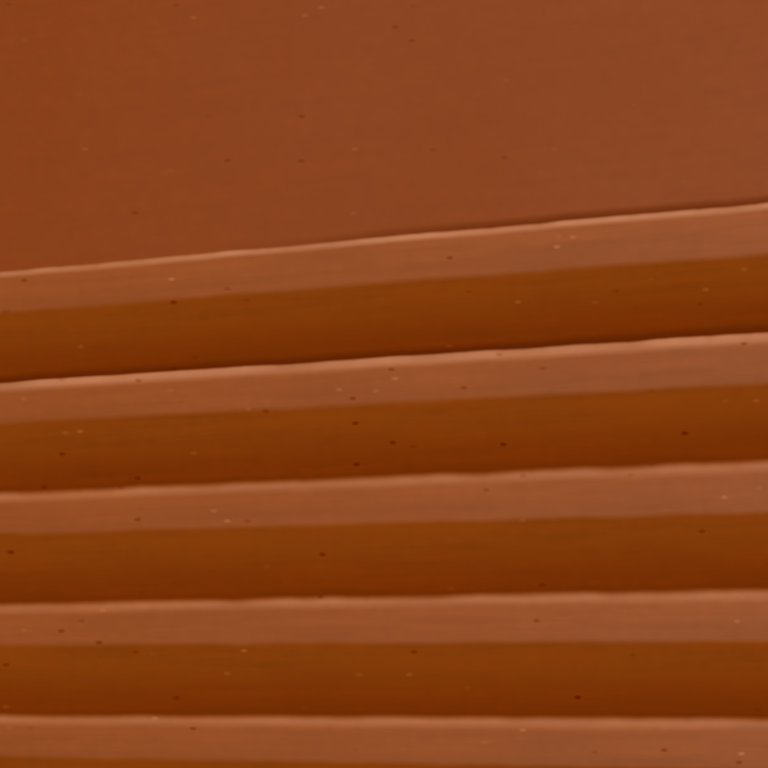
Reproduce this texture procedurally as a Shadertoy shader.

```glsl
// Smooth brown molded panel above five fanned ledges, each with a lit lip and a shaded groove.

const float LEDGE_COUNT = 5.0;
const vec3 PANEL_LEFT = vec3(0.540, 0.255, 0.105);
const vec3 PANEL_RIGHT = vec3(0.555, 0.285, 0.155);
const vec3 LIT_LEFT = vec3(0.580, 0.300, 0.140);
const vec3 LIT_RIGHT = vec3(0.590, 0.325, 0.185);
const vec3 GROOVE = vec3(0.515, 0.235, 0.040);
const vec3 GROOVE_DEEP = vec3(0.460, 0.180, 0.012);
const vec3 CREASE = vec3(0.350, 0.120, 0.010);
const vec3 GLINT = vec3(0.750, 0.490, 0.345);

float hash(vec2 p) {
    p = fract(p * vec2(0.1031, 0.1173));
    p += dot(p, p.yx + 33.33);
    return fract((p.x + p.y) * p.x * 17.0);
}

float noise(vec2 p) {
    vec2 cell = floor(p);
    vec2 f = fract(p);
    f = f * f * (3.0 - 2.0 * f);
    float low = mix(hash(cell), hash(cell + vec2(1, 0)), f.x);
    float high = mix(hash(cell + vec2(0, 1)), hash(cell + vec2(1, 1)), f.x);
    return mix(low, high, f.y);
}

float fbm(vec2 p) {
    float sum = 0.0;
    float gain = 0.5;
    for (int i = 0; i < 4; i++) {
        sum += gain * noise(p);
        p = p * 2.03 + 17.1;
        gain *= 0.5;
    }
    return sum / 0.9375;
}

// Sparse raised or pitted dots, positive or negative.
float specks(vec2 uv, float cells) {
    vec2 grid = uv * cells * vec2(0.6, 1.0);
    vec2 cell = floor(grid);
    float pick = hash(cell + 71.0);
    vec2 center = 0.3 + 0.4 * vec2(hash(cell + 13.0), hash(cell + 29.0));
    float dotMask = 1.0 - smoothstep(0.05, 0.28, length(fract(grid) - center));
    return dotMask * step(0.95, pick) * (hash(cell + 43.0) - 0.5);
}

// Distance below the first ledge, measured in ledge spacings.
float ledgeCoord(vec2 uv) {
    float top = mix(0.646, 0.735, uv.x);
    float spacing = mix(0.1445, 0.168, uv.x);
    return (top - uv.y) / spacing;
}

// Paints one ledge over the surface; d runs from its rim at 0 to the next at 1.
vec3 paintLedge(vec3 base, float d, float index, vec2 uv, float soft) {
    float crisp = 1.0 - 0.75 * smoothstep(1.0, 2.0, index);
    float wear = fbm(vec2(uv.x * 16.0, index * 9.0 + 3.0));
    d += (wear - 0.5) * 0.022;

    // Dark crease just above the rim
    float side = index < 0.5 ? smoothstep(0.2, 0.75, uv.x) * 0.55 : 0.75 * crisp;
    float crease = smoothstep(-0.09, -0.01, d) * side;
    vec3 color = mix(base, CREASE, crease);

    // Lit face, then the groove darkening toward the next rim
    vec3 lit = mix(LIT_LEFT, LIT_RIGHT, uv.x);
    lit *= 1.03 - 0.16 * clamp(d, 0.0, 0.45);
    float blur = max(soft, mix(0.045, 0.018, crisp));
    color = mix(color, lit, smoothstep(-blur, blur, d));
    vec3 groove = mix(GROOVE, GROOVE_DEEP, smoothstep(0.45, 1.0, d));
    float faceWidth = mix(0.365, 0.395, uv.x);
    color = mix(color, groove, smoothstep(faceWidth - 0.035, faceWidth + 0.035, d));

    // Broken highlight along the rim
    float width = index < 0.5 ? 0.055 : 0.085;
    float rim = smoothstep(-blur, blur, d) * (1.0 - smoothstep(width * 0.4, width * 1.3, d));
    float shine = mix(0.35, 0.85, crisp) * mix(0.55, 1.25, wear);
    return mix(color, GLINT, clamp(rim * shine, 0.0, 1.0));
}

void mainImage(out vec4 fragColor, in vec2 fragCoord) {
    vec2 uv = fragCoord / iResolution.xy;
    float p = ledgeCoord(uv);
    float soft = 6.0 / iResolution.y;

    // Flat panel with broad tonal drift
    float drift = fbm(uv * vec2(3.0, 2.5) + 5.0) - 0.5;
    vec3 color = mix(PANEL_LEFT, PANEL_RIGHT, clamp(uv.x + drift * 0.7, 0.0, 1.0));

    for (float i = 0.0; i < LEDGE_COUNT; i++) {
        color = paintLedge(color, p - i, i, uv, soft);
    }

    // Streaks along the ledges, fine mottling and small blemishes
    float streak = fbm(vec2(uv.x * 7.0, p * 15.0 + 40.0)) - 0.5;
    float mottle = fbm(uv * 75.0) - 0.5;
    float ribbed = smoothstep(-0.05, 0.05, p);
    color *= 1.0 + streak * mix(0.03, 0.09, ribbed) + mottle * 0.04;
    color += specks(uv, 70.0) * mix(0.10, 0.17, ribbed);

    fragColor = vec4(clamp(color, 0.0, 1.0), 1.0);
}
```
